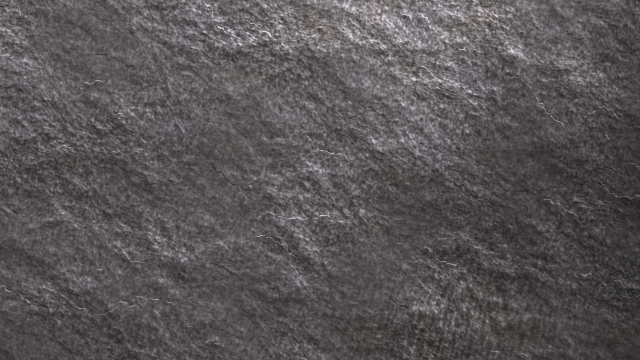
Reproduce this texture procedurally as a WebGL 2 fragment shader.

```glsl
#version 300 es
precision highp float;
// Draws a dark, metallic slate wall: gritty relief, broken ledges and fine fibres under raking light.

uniform vec2 u_resolution;
out vec4 outColor;

const float BASE_TONE = 0.332;
const vec3 WARM_TINT = vec3(1.035, 0.975, 0.96);
const vec3 COOL_TINT = vec3(1.0, 0.965, 1.005);
const vec2 LIGHT_DIR = vec2(0.4, 0.917);
const float SAMPLE_STEP = 0.0026;  // distance used to measure the slope
const float GRAIN_ANGLE = -0.6;    // direction of the long lumps
const float GRAIN_STRETCH = 0.8;
const float RELIEF_FREQ = 3.0;
const float RELIEF_HEIGHT = 0.064;
const float RELIEF_GAIN = 0.585;
const float RELIEF_LACUNARITY = 1.9;
const int RELIEF_OCTAVES = 7;
const float CREASE = 0.38;         // weight of folded noise in the relief
const int LEDGE_SETS = 4;
const float LEDGE_HEIGHT = 0.0055;
const float LEDGE_WIDTH = 0.011;
const float RELIEF_CONTRAST = 0.32;
const float GRIT_CONTRAST = 0.27;
const float FIBRE_CONTRAST = 0.13;

mat2 rotation(float angle) {
    float c = cos(angle), s = sin(angle);
    return mat2(c, s, -s, c);
}

vec2 cellGradient(vec2 cell) {
    uvec2 k = uvec2(ivec2(cell) + 32768);
    uint h = k.x * 1597334677u ^ k.y * 3812015801u;
    h = (h ^ (h >> 15)) * 2246822519u;
    h ^= h >> 13;
    float angle = float(h & 65535u) * 6.28318 / 65536.0;
    return vec2(cos(angle), sin(angle));
}

float gradientNoise(vec2 p) {
    vec2 i = floor(p), f = p - i;
    vec2 u = f * f * f * (f * (f * 6.0 - 15.0) + 10.0);
    float a = dot(cellGradient(i), f);
    float b = dot(cellGradient(i + vec2(1, 0)), f - vec2(1, 0));
    float c = dot(cellGradient(i + vec2(0, 1)), f - vec2(0, 1));
    float d = dot(cellGradient(i + vec2(1, 1)), f - vec2(1, 1));
    return mix(mix(a, b, u.x), mix(c, d, u.x), u.y);
}

vec2 noisePair(vec2 p) {
    return vec2(gradientNoise(p), gradientNoise(p + vec2(37.3, 71.9)));
}

// Lumpy stone, stretched along the grain
float reliefHeight(vec2 p) {
    vec2 q = rotation(-GRAIN_ANGLE) * p;
    q.x *= GRAIN_STRETCH;
    q += 0.03 * noisePair(q * 6.0);
    float height = 0.0, amplitude = RELIEF_HEIGHT;
    mat2 turn = rotation(0.7);
    q *= RELIEF_FREQ;
    for (int i = 0; i < RELIEF_OCTAVES; i++) {
        float n = gradientNoise(q + float(i) * 17.3);
        height += amplitude * (0.9 * n + CREASE * abs(n));
        q = turn * q * RELIEF_LACUNARITY;
        amplitude *= RELIEF_GAIN;
    }
    return height;
}

// Thin ragged steps, broken into short stretches
float ledgeHeight(vec2 p) {
    vec2 q = p + 0.06 * noisePair(p * 8.0) + 0.022 * noisePair(p * 31.0);
    q = rotation(0.32) * (q + 0.012 * noisePair(p * 73.0));
    float height = 0.0;
    for (int i = 0; i < LEDGE_SETS; i++) {
        vec2 shift = vec2(11.7, 23.1) * float(i + 1);
        float contour = gradientNoise(q * vec2(1.5, 4.0) + shift);
        float present = gradientNoise(p * 4.2 + shift.yx) + 0.8 * gradientNoise(p * 22.0 + shift);
        height += smoothstep(0.0, 0.4, present) * smoothstep(-LEDGE_WIDTH, LEDGE_WIDTH, contour);
    }
    return height * LEDGE_HEIGHT;
}

// Small pits and grains, slightly taller than wide
float grit(vec2 p) {
    float coarse = gradientNoise(rotation(0.5) * p * vec2(78.0, 60.0));
    float fine = gradientNoise(rotation(0.2) * p * vec2(150.0, 105.0) + 9.4);
    return coarse + 1.1 * fine;
}

float spot(vec2 uv, vec2 center, vec2 size) {
    vec2 d = (uv - center) / size;
    return exp(-dot(d, d));
}

// Large soft changes of light over the wall
float broadLight(vec2 uv) {
    float light = 0.2 * smoothstep(0.5, 1.05, uv.y) - 0.04;
    light += 0.2 * spot(uv, vec2(0.62, 0.98), vec2(0.2, 0.28));
    light += 0.12 * spot(uv, vec2(0.45, 0.5), vec2(0.28, 0.35));
    light -= 0.27 * spot(uv, vec2(0.86, 0.38), vec2(0.2, 0.24));
    light -= 0.27 * smoothstep(0.86, 1.02, uv.x);
    light -= 0.08 * smoothstep(0.25, 0.0, uv.y);
    return light;
}

void main() {
    vec2 uv = gl_FragCoord.xy / u_resolution;
    vec2 p = gl_FragCoord.xy / u_resolution.y;
    vec2 toLight = p + LIGHT_DIR * SAMPLE_STEP;

    // Slopes facing the light are positive
    float relief = (reliefHeight(p) - reliefHeight(toLight)) / SAMPLE_STEP;
    float ledge = (ledgeHeight(p) - ledgeHeight(toLight)) / SAMPLE_STEP;
    float patches = gradientNoise(p * 3.1 + 5.7);
    float roughness = mix(0.7, 1.25, smoothstep(-0.35, 0.3, patches + 0.3 * (uv.y - 0.5)));
    float slope = clamp(relief * roughness + ledge, -1.4, 1.7);

    // Fine, steep fibres, stronger near the lower right
    float brushed = spot(uv, vec2(0.72, 0.08), vec2(0.16, 0.16));
    vec2 fibreCoord = rotation(0.25) * p;
    float fibre = gradientNoise(fibreCoord * vec2(90.0, 24.0) + 3.0 * patches);

    float exposure = broadLight(uv) + 0.1 * patches + RELIEF_CONTRAST * slope;
    exposure += FIBRE_CONTRAST * (1.0 + 3.0 * brushed) * fibre;
    exposure += GRIT_CONTRAST * roughness * grit(p);
    float tone = BASE_TONE * exp(exposure) + 0.04 * smoothstep(0.8, 1.7, slope);

    // Brown in hollows, bluish grey on lit faces
    float warmth = 0.45 - 0.4 * slope + 0.8 * gradientNoise(p * 7.0 + 41.0) + 0.5 * brushed;
    vec3 color = tone * mix(COOL_TINT, WARM_TINT, clamp(warmth, 0.0, 1.0));
    outColor = vec4(clamp(color, 0.0, 0.85), 1.0);
}
```
